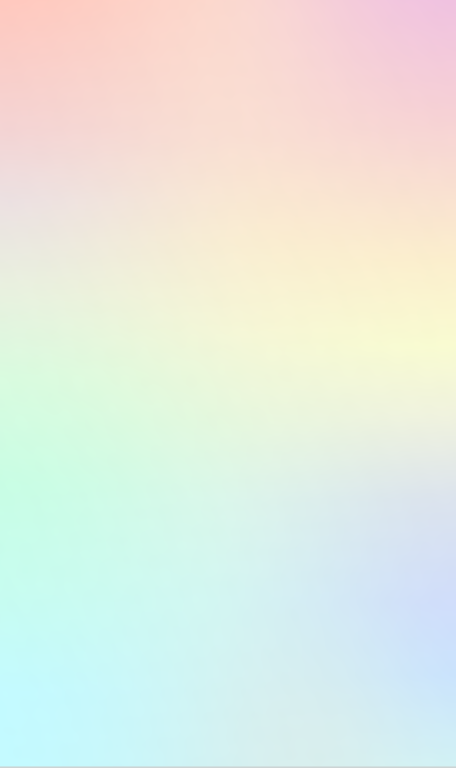
Write a Shadertoy shader that draws this background.

```glsl
float ramp(float start, float end, float depth) {
    return clamp((depth - start) / (end - start), 0.0, 1.0);
}

// Coral through lilac and mint to cyan
vec3 leftEdge(float depth) {
    vec3 color = mix(vec3(1.00, 0.785, 0.745), vec3(0.955, 0.83, 0.83), ramp(0.0, 0.17, depth));
    color = mix(color, vec3(0.925, 0.88, 0.885), ramp(0.17, 0.26, depth));
    color = mix(color, vec3(0.91, 0.945, 0.875), ramp(0.26, 0.38, depth));
    color = mix(color, vec3(0.85, 0.985, 0.875), ramp(0.38, 0.49, depth));
    color = mix(color, vec3(0.785, 0.995, 0.895), ramp(0.49, 0.63, depth));
    color = mix(color, vec3(0.78, 0.99, 0.94), ramp(0.63, 0.77, depth));
    return mix(color, vec3(0.765, 0.98, 1.00), ramp(0.77, 0.90, depth));
}

// Peach through cream to pale aqua
vec3 middle(float depth) {
    vec3 color = mix(vec3(0.985, 0.86, 0.815), vec3(0.98, 0.88, 0.825), ramp(0.0, 0.18, depth));
    color = mix(color, vec3(0.98, 0.93, 0.82), ramp(0.18, 0.31, depth));
    color = mix(color, vec3(0.965, 0.965, 0.84), ramp(0.31, 0.43, depth));
    color = mix(color, vec3(0.905, 0.97, 0.87), ramp(0.43, 0.55, depth));
    color = mix(color, vec3(0.865, 0.965, 0.92), ramp(0.55, 0.65, depth));
    color = mix(color, vec3(0.83, 0.965, 0.95), ramp(0.65, 0.78, depth));
    return mix(color, vec3(0.82, 0.95, 0.955), ramp(0.78, 1.0, depth));
}

// Orchid through yellow to periwinkle
vec3 rightEdge(float depth) {
    vec3 color = mix(vec3(0.94, 0.76, 0.88), vec3(0.965, 0.82, 0.835), ramp(0.0, 0.15, depth));
    color = mix(color, vec3(0.985, 0.935, 0.805), ramp(0.15, 0.34, depth));
    color = mix(color, vec3(0.975, 0.985, 0.82), ramp(0.34, 0.45, depth));
    color = mix(color, vec3(0.94, 0.95, 0.87), ramp(0.45, 0.54, depth));
    color = mix(color, vec3(0.86, 0.89, 0.93), ramp(0.54, 0.65, depth));
    color = mix(color, vec3(0.815, 0.865, 0.985), ramp(0.65, 0.785, depth));
    color = mix(color, vec3(0.79, 0.89, 0.995), ramp(0.785, 0.88, depth));
    return mix(color, vec3(0.82, 0.95, 0.96), ramp(0.88, 1.0, depth));
}

// Layered sines forming a faint slanted grain
float grain(vec2 p) {
    float sum = 0.0;
    for (int i = 0; i < 4; i++) {
        float k = float(i);
        vec2 direction = vec2(cos(1.0 + 1.9 * k), sin(1.0 + 1.9 * k));
        sum += sin(dot(p, direction) * (70.0 + 47.0 * k) + 2.0 * sin(p.y * 23.0 + k));
    }
    return sum * 0.25;
}

void mainImage(out vec4 fragColor, in vec2 fragCoord) {
    vec2 uv = fragCoord / iResolution.xy;
    float depth = 1.0 - uv.y;

    // Soft sideways blend with broad colour near both edges
    vec3 color = mix(leftEdge(depth), middle(depth), smoothstep(-0.04, 0.64, uv.x));
    color = mix(color, rightEdge(depth), smoothstep(0.42, 1.02, uv.x));

    // Warm grey haze low on the right
    vec2 haze = (uv - vec2(0.68, 0.03)) / vec2(0.22, 0.16);
    color = mix(color, vec3(0.86, 0.93, 0.92), 0.7 * exp(-dot(haze, haze)));

    color += 0.003 * grain(uv * vec2(iResolution.x / iResolution.y, 1.0));

    // Thin rule along the bottom edge
    color = mix(color, vec3(0.80, 0.83, 0.83), 1.0 - smoothstep(0.0012, 0.0028, uv.y));

    fragColor = vec4(clamp(color, 0.0, 1.0), 1.0);
}
```
